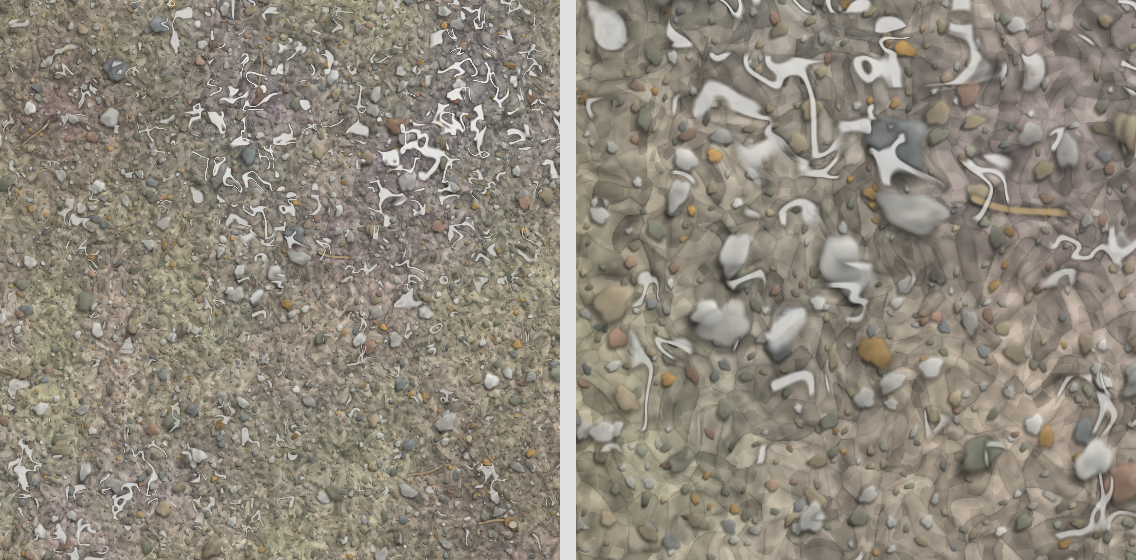
Left: the whole. Right: its middle third, enlarged.
Write a three.js fragment shader that draws this texture.

```glsl
#define DRY_MUD vec3(0.585, 0.555, 0.480)
#define WET_MUD vec3(0.495, 0.475, 0.465)
#define DARK_SOIL vec3(0.465, 0.425, 0.380)
#define PALE_STONE vec3(0.76, 0.755, 0.73)
#define TWIG vec3(0.66, 0.57, 0.43)
#define GLINT vec3(0.95, 0.95, 0.94)
#define LIGHT_DIR vec2(0.55, 0.83)
#define GRAIN_CONTRAST 0.40
#define SHADOW_DEPTH 0.42
#define SOFT 0.0016
varying vec2 vUv;

vec4 hash4(vec2 p) {
  vec4 q = fract(p.xyxy * vec4(0.1031, 0.1030, 0.0973, 0.1099));
  q += dot(q, q.wzxy + 33.33);
  return fract((q.xxyz + q.yzzw) * q.zywx);
}
float noise(vec2 p) {
  vec2 i = floor(p), f = fract(p), x = vec2(1.0, 0.0);
  f = f * f * (3.0 - 2.0 * f);
  return mix(mix(hash4(i).x, hash4(i + x).x, f.x),
             mix(hash4(i + x.yx).x, hash4(i + 1.0).x, f.x), f.y);
}
mat2 rotation(float a) { return mat2(cos(a), -sin(a), sin(a), cos(a)); }
float spot(vec2 p, vec2 centre, float radius) {
  vec2 d = (p - centre) / radius;
  return exp(-dot(d, d));
}
// Cellular grit: x is the gap to the cell border, y the tone of the grain
vec2 grit(vec2 p) {
  float nearest = 9.0, second = 9.0, tone = 0.0;
  for (int y = -1; y <= 1; y++)
  for (int x = -1; x <= 1; x++) {
    vec2 id = floor(p) + vec2(x, y);
    vec4 r = hash4(id);
    float d = length(id + r.xy - p);
    second = min(second, max(d, nearest));
    if (d < nearest) { nearest = d; tone = r.z; }
  }
  return vec2(second - nearest, tone);
}
vec3 stoneColour(float pick, float pale) {
  float k = (pick - pale) / (1.0 - pale);
  vec3 c = mix(PALE_STONE, vec3(0.66, 0.61, 0.51), step(0.0, k));
  c = mix(c, vec3(0.54, 0.545, 0.48), step(0.36, k));
  c = mix(c, vec3(0.51, 0.53, 0.53), step(0.64, k));
  c = mix(c, vec3(0.63, 0.52, 0.45), step(0.78, k));
  return mix(c, vec3(0.72, 0.58, 0.37), step(0.89, k));
}
// Scattered lumpy stones, each with a shadow, a lit side and a dark rim
vec3 pebbles(vec3 col, vec2 uv, float cells, float density, float pale) {
  vec2 p = uv * cells + cells * 1.7;
  for (int y = -1; y <= 1; y++)
  for (int x = -1; x <= 1; x++) {
    vec2 id = floor(p) + vec2(x, y);
    vec4 r = hash4(id), s = hash4(id + 71.0);
    if (r.x > density) continue;
    vec2 d = p - id - 0.5 - (r.yz - 0.5) * 0.8;
    float size = mix(0.17, 0.36, s.x * s.x);
    mat2 turn = rotation((s.y - 0.5) * 2.6);
    vec2 e = turn * d / vec2(mix(0.52, 0.9, s.z), 1.0);
    float a = atan(e.y, e.x);
    float rim = size * (1.0 + 0.11 * sin(3.0 * a + 6.3 * s.w) + 0.07 * sin(5.0 * a + 20.0 * r.w));
    float edge = length(e) - rim;
    float shadow = length(e + turn * LIGHT_DIR * size * 0.35) - rim;
    col *= 1.0 - SHADOW_DEPTH * (1.0 - smoothstep(-0.08, 0.10, shadow));
    float lit = 0.97 + 0.17 * dot(d, LIGHT_DIR) / size + 0.18 * (s.z - 0.5);
    lit += 0.26 * (noise(uv * 130.0 + s.xy * 40.0) - 0.5);
    lit -= 0.16 * smoothstep(-0.25 * size, 0.0, edge);
    float cover = 1.0 - smoothstep(-SOFT, SOFT, edge / cells);
    col = mix(col, stoneColour(r.w, pale) * lit, cover * mix(0.65, 0.97, s.w));
  }
  return col;
}
// Thin bent stalks lying across the soil
vec3 twigs(vec3 col, vec2 uv, float cells, float density) {
  vec2 p = uv * cells;
  for (int y = -1; y <= 1; y++)
  for (int x = -1; x <= 1; x++) {
    vec2 id = floor(p) + vec2(x, y);
    vec4 r = hash4(id + 19.0);
    vec2 d = rotation(r.w * 6.3) * (p - id - r.yz);
    d.y += 0.04 * sin(d.x * 6.0 + r.y * 9.0);
    d.x = max(abs(d.x) - mix(0.15, 0.42, r.z), 0.0);
    float gap = length(d) / cells, present = smoothstep(-0.05, 0.05, density - r.x);
    col *= 1.0 - 0.22 * present * (1.0 - smoothstep(0.002, 0.006, gap));
    col = mix(col, TWIG * (0.85 + 0.3 * r.y), 0.8 * present * (1.0 - smoothstep(0.0008, 0.003, gap)));
  }
  return col;
}
void main() {
  vec2 p = vUv, warp = vec2(noise(p * 38.0), noise(p * 38.0 + 50.0)) - 0.5;
  // Broad wet, dry and dark patches
  float wet = spot(p, vec2(0.82, 0.82), 0.19) + 0.7 * spot(p, vec2(0.45, 0.86), 0.16)
            + 0.6 * spot(p, vec2(0.49, 0.60), 0.17) + 0.5 * spot(p, vec2(0.14, 0.10), 0.20);
  wet = clamp(wet + 0.7 * (noise(p * 7.0) - 0.5), 0.0, 1.0);
  float soil = min(spot(p, vec2(0.10, 0.80), 0.24) + spot(p, vec2(0.90, 0.10), 0.16), 1.0);
  vec3 col = mix(mix(DRY_MUD, WET_MUD, wet), DARK_SOIL, 0.75 * soil);
  col += vec3(0.024, -0.012, 0.032) * (noise(p * 10.0 + 4.0) - 0.4);
  // Rough grains, lit from one side
  vec2 coarse = grit(p * vec2(78.0, 64.0) + warp * 1.6), q = p * 105.0 + warp * 2.0;
  float tone = (coarse.y - 0.5) * 0.75 + (grit(p * 150.0 + warp * 2.0).y - 0.5) * 0.55;
  tone += (noise(q) - noise(q + LIGHT_DIR * 0.5)) * 0.9;
  tone += (noise(p * 26.0) - 0.5) * 0.45 + (noise(p * 230.0) - 0.5) * 0.4;
  tone -= 0.25 * (1.0 - smoothstep(0.0, 0.22, coarse.x));
  col *= 1.04 + GRAIN_CONTRAST * tone;
  // Stones from grit size upwards
  col = pebbles(col, p + warp * 0.004, 84.0, 0.50, 0.30);
  col = pebbles(col, p + warp * 0.004, 47.0, 0.42, 0.32);
  col = twigs(col, p, 10.0, 0.10 + 0.35 * soil);
  col = pebbles(col, p + warp * 0.005, 25.0, 0.36, 0.42);
  col = pebbles(col, p + warp * 0.006, 15.0, 0.26, 0.50);
  // Curled glints of water with dark borders
  float ridge = abs(noise(p * 64.0 + warp * 2.4 + 9.0) - 0.5);
  float film = noise(p * 48.0 + 31.0) - mix(0.76, 0.42, wet);
  col *= 1.0 - 0.20 * (1.0 - smoothstep(0.12, 0.26, ridge)) * smoothstep(-0.10, 0.04, film);
  float shine = (1.0 - smoothstep(0.05, 0.13, ridge)) * smoothstep(0.0, 0.10, film);
  gl_FragColor = vec4(clamp(mix(col, GLINT, shine * mix(0.55, 0.92, wet)), 0.0, 1.0), 1.0);
}
```
